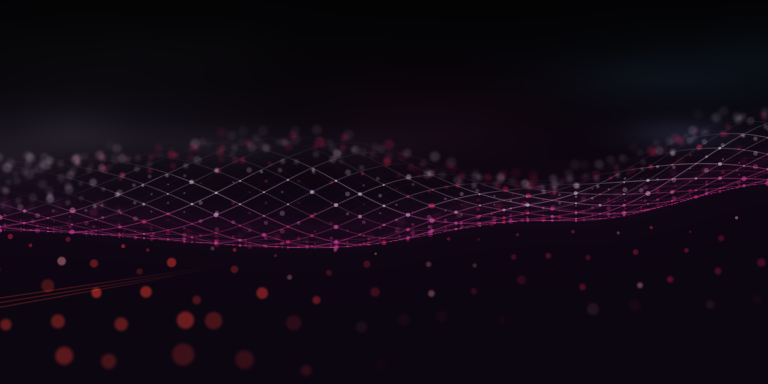
Write a Shadertoy shader that draws this background.

```glsl
// A dark scene with a folded, wavy net of glowing nodes above loose embers.
// The net is a diamond lattice stretched between two edge curves; its far
// rows blur into bokeh, and rows of embers grow toward the viewer.

const vec3 PINK  = vec3(0.46, 0.12, 0.29);
const vec3 PALE  = vec3(0.50, 0.44, 0.48);
const vec3 RED   = vec3(0.44, 0.05, 0.12);
const vec3 EMBER = vec3(0.58, 0.14, 0.07);
const vec3 MIST  = vec3(0.26, 0.26, 0.28);
const float PI = 3.14159;

float hash(vec2 p) {
    return fract(sin(dot(p, vec2(127.1, 311.7))) * 43758.54);
}

float noise(vec2 p) {
    vec2 i = floor(p), f = fract(p);
    f = f * f * (3.0 - 2.0 * f);
    return mix(mix(hash(i), hash(i + vec2(1, 0)), f.x),
               mix(hash(i + vec2(0, 1)), hash(i + vec2(1, 1)), f.x), f.y);
}

float glow(vec2 p, vec2 center, vec2 size) {
    vec2 d = (p - center) / size;
    return exp(-dot(d, d));
}

float disc(float d, float radius, float soft) {
    return 1.0 - smoothstep(max(radius - soft, 0.0), radius + soft, d);
}

float segment(vec2 p, vec2 a, vec2 b) {
    vec2 ab = b - a;
    return length(p - a - ab * clamp(dot(p - a, ab) / dot(ab, ab), 0.0, 1.0));
}

float lowEdge(float x) {
    return 0.40 - 0.045 * smoothstep(0.0, 0.8, x)
         + 0.07 * smoothstep(0.85, 1.4, x) + 0.10 * smoothstep(1.5, 2.05, x);
}

float highEdge(float x) {
    return 0.58 + 0.065 * smoothstep(0.0, 0.8, x)
         - 0.115 * smoothstep(0.8, 1.4, x) + 0.19 * smoothstep(1.4, 2.05, x);
}

// Lower and upper edge of the full net (0) or of its narrow front fold (1)
vec2 edges(float x, float fold) {
    float low = lowEdge(x);
    float narrow = low + 0.03 + 0.06 * smoothstep(0.9, 1.8, x)
                 + 0.05 * (1.0 - smoothstep(0.0, 0.6, x));
    return vec2(low, mix(highEdge(x), narrow, fold));
}

// Softness grows with depth v, and sooner at the left side
float blurAt(float x, float v) {
    float left = 1.0 - smoothstep(0.1, 0.5, x);
    return max(smoothstep(0.55, 0.95, v), left * smoothstep(0.2, 0.5, v));
}

// Thread strength varies along the net and from one thread to the next
float threadLine(float coord, float slope, float px) {
    float d = abs(fract(coord - 0.5) - 0.5) / max(slope, 0.001);
    return disc(d, 0.001, px * 0.9) * (0.45 + 0.55 * hash(vec2(round(coord), 3.0)));
}

vec3 net(vec2 p, float fold, float cell, float rows, float thread, float px) {
    vec2 e = edges(p.x, fold);
    float v = (p.y - e.x) / (e.y - e.x);
    float w = rows * acos(1.0 - 2.0 * clamp(v, 0.0, 1.0)) / PI;
    vec2 ab = p.x / cell + vec2(w, -w);
    float pink = max(fold, 1.0 - smoothstep(0.1, 0.5, v));

    // Threads along both diagonals
    vec2 slope = vec2(length(vec2(dFdx(ab.x), dFdy(ab.x))),
                      length(vec2(dFdx(ab.y), dFdy(ab.y)))) / px;
    float inside = step(0.0, v) * step(v, 1.0);
    float lines = max(threadLine(ab.x, slope.x, px), threadLine(ab.y, slope.y, px));
    float fade = (1.0 - 0.92 * blurAt(p.x, v)) * inside * thread;
    vec3 col = mix(PALE * 0.65, PINK * 0.8, pink) * lines * fade;

    // Nodes at the crossings, checked among close neighbours
    for (int j = -2; j <= 2; j++)
    for (int i = -2; i <= 2; i++) {
        vec2 id = round(ab) + vec2(i, j);
        float row = (id.x - id.y) * 0.5;
        if (row < 0.0 || row > rows) continue;
        float x = (id.x + id.y) * 0.5 * cell;
        float depth = 0.5 - 0.5 * cos(PI * row / rows);
        vec2 ends = edges(x, fold);
        float h = hash(id + fold * 37.0 + rows), g = hash(id + 71.7);
        float blur = blurAt(x, depth);
        vec2 pos = vec2(x, mix(ends.x, ends.y, depth)) + vec2(h - 0.5, g - 0.5) * 0.045 * blur;
        float radius = mix(0.002 + 0.005 * g * g, 0.006 + 0.007 * g, blur);
        vec3 tint = mix(PALE, PINK, max(fold * 0.8, 1.0 - smoothstep(0.1, 0.4, depth)));
        tint = mix(tint, RED, step(0.68, h) * smoothstep(0.1, 0.4, x));
        col += tint * disc(length(p - pos), radius, px * 0.7 + 0.005 * blur)
             * mix(0.85, 0.24 * (0.4 + h), blur);
    }
    return col;
}

// Five rows of embers, larger and softer toward the bottom
vec3 embers(vec2 p, float px) {
    vec3 col = vec3(0);
    for (int k = 0; k < 5; k++)
    for (int i = -1; i <= 1; i++) {
        float row = float(k), pitch = 0.105 + 0.015 * row;
        float column = round(p.x / pitch) + float(i);
        vec2 id = vec2(column, row + 5.0);
        float h = hash(id), g = hash(id + 19.3);
        float x = (column + 0.7 * (h - 0.5)) * pitch;
        float y = 0.355 - 0.05 * row - 0.006 * row * row
                + 0.5 * (lowEdge(x) - 0.37) + 0.035 * (g - 0.5);
        float right = smoothstep(0.4, 1.2, x);
        float radius = (0.006 + 0.0045 * row) * mix(1.0, 0.65, right) * (0.65 + 0.55 * g);
        vec3 tint = mix(EMBER, RED * 0.85, max(right, 0.7 - 0.35 * row));
        tint = mix(tint, PALE * vec3(1, 0.7, 0.62), step(0.88, h));
        float fade = 1.0 - smoothstep(0.5, 1.1, x) * smoothstep(1.8, 3.6, row);
        fade *= 0.4 + 0.6 * hash(id + 7.7);
        col += tint * fade * mix(1.0, 0.55, row / 4.0)
             * disc(length(p - vec2(x, y)), radius, px * 0.7 + 0.0016 * row);
    }
    return col;
}

void mainImage(out vec4 fragColor, in vec2 fragCoord) {
    float px = 1.0 / iResolution.y;
    vec2 p = fragCoord * px;

    // Night backdrop and drifting haze
    vec3 col = mix(vec3(0.048, 0.022, 0.068), vec3(0.012, 0.011, 0.016), smoothstep(0.4, 1.0, p.y));
    float smoke = 0.5 + 0.7 * noise(p * vec2(5, 9));
    col += MIST * smoke * (0.27 * glow(p, vec2(0.08, 0.62), vec2(0.38, 0.10))
         + 0.18 * glow(p, vec2(0.65, 0.62), vec2(0.4, 0.05)) + 0.1 * glow(p, vec2(0.3, 0.78), vec2(0.5, 0.16)));
    col += vec3(0.025, 0.055, 0.075) * smoke * glow(p, vec2(1.8, 0.82), vec2(0.32, 0.1));
    col += vec3(0.06, 0.08, 0.11) * glow(p, vec2(1.77, 0.65), vec2(0.14, 0.04));
    col += vec3(0.035, 0.008, 0.02) * smoke * glow(p, vec2(1.1, 0.68), vec2(0.4, 0.12));

    // Purple light close to the lower edge, then net, dust and front fold
    float rise = p.y - lowEdge(p.x);
    col += vec3(0.05, 0.01, 0.035) * exp(-abs(rise - 0.05) * 20.0);
    col += net(p, 0.0, 0.125, 7.0, 0.8, px);
    col += 0.5 * net(p + vec2(0.03, 0.0), 0.0, 0.085, 8.0, 0.12, px);
    col += 0.42 * net(p, 1.0, 0.16, 4.0, 0.8, px);
    col += PINK * 0.25 * disc(abs(rise), 0.001, px);

    // Embers and the faint threads between them
    for (int i = 0; i < 3; i++) {
        float s = float(i);
        float d = segment(p, vec2(0.0, 0.20 + 0.012 * s), vec2(0.45 + 0.1 * s, 0.28 + 0.02 * s));
        col += EMBER * 0.35 * disc(d, 0.001, px) * (1.0 - smoothstep(0.1, 0.6, p.x));
    }
    col += embers(p, px);
    fragColor = vec4(min(col, vec3(0.6)), 1.0);
}
```
